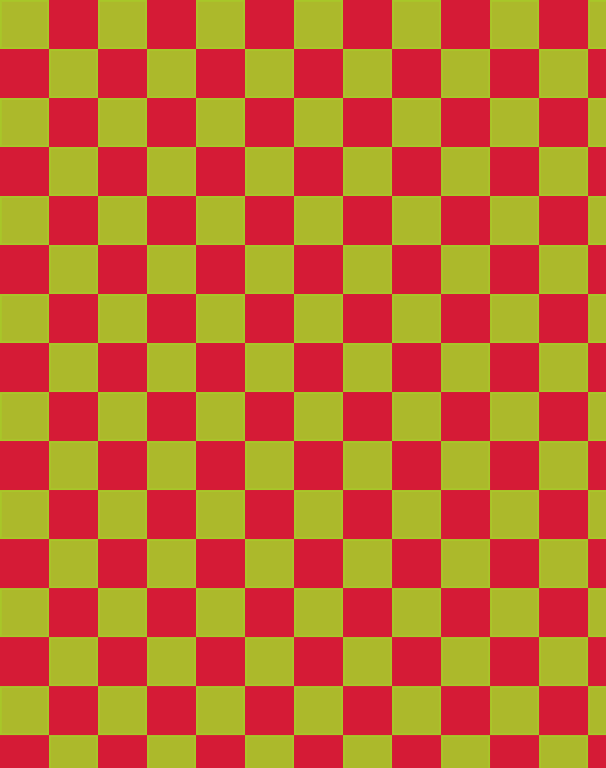
Reproduce this pattern procedurally as a Shadertoy shader.

```glsl
const float ROWS = 15.67;      // cells down the canvas height
const float RIM_WIDTH = 0.035; // bright edge of a green cell, in cells
const vec3 RED = vec3(0.835, 0.104, 0.212);
const vec3 GREEN = vec3(0.674, 0.725, 0.169);
const vec3 RIM_GREEN = vec3(0.660, 0.780, 0.160);

// Signed distance to the nearest cell edge, positive inside even cells
float checkerDistance(vec2 p) {
    vec2 cell = floor(p);
    vec2 toEdge = 0.5 - abs(fract(p) - 0.5);
    float parity = mod(cell.x + cell.y, 2.0);
    return (1.0 - 2.0 * parity) * min(toEdge.x, toEdge.y);
}

// Two-colour check with a faint bright rim inside the green cells
vec3 checkerColor(float dist, float pixel) {
    float rim = 1.0 - smoothstep(RIM_WIDTH - 0.5 * pixel, RIM_WIDTH + 0.5 * pixel, dist);
    vec3 green = mix(GREEN, RIM_GREEN, rim);
    return mix(RED, green, smoothstep(-0.5 * pixel, 0.5 * pixel, dist));
}

void mainImage(out vec4 fragColor, in vec2 fragCoord) {
    // Cells are counted from the top left corner
    float pixel = ROWS / iResolution.y;
    vec2 p = vec2(fragCoord.x, iResolution.y - fragCoord.y) * pixel;

    fragColor = vec4(checkerColor(checkerDistance(p), pixel), 1.0);
}
```
